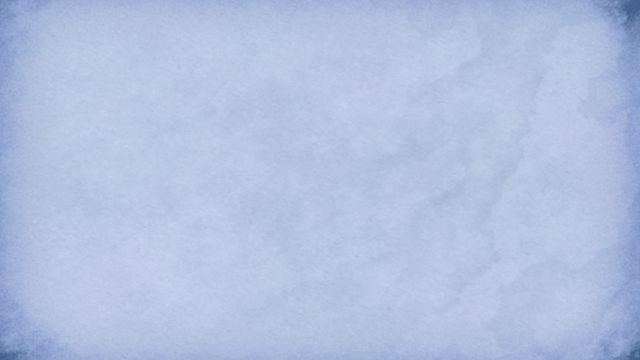
Write a Shadertoy shader that draws this texture.

```glsl
// Pale blue frosted paper with mottled clouds, diagonal folds, flecks and a grainy dark border.

const vec3 PALE_BLUE = vec3(0.752, 0.802, 0.908);
const vec3 DEEP_BLUE = vec3(0.310, 0.420, 0.600);
const vec3 LAVENDER_TINT = vec3(0.016, -0.005, 0.010);
const vec3 EDGE_TINT = vec3(-0.006, -0.004, 0.036);

// Random unit gradient for a lattice cell
vec2 hashGradient(vec2 cell) {
    vec3 q = fract(cell.xyx * vec3(0.1031, 0.1030, 0.0973));
    q += dot(q, q.yzx + 33.33);
    float angle = 6.2831853 * fract((q.x + q.y) * q.z);
    return vec2(cos(angle), sin(angle));
}

// Gradient noise, roughly -0.7 to 0.7
float gradientNoise(vec2 p) {
    vec2 cell = floor(p), f = fract(p);
    vec2 w = f * f * f * (f * (f * 6.0 - 15.0) + 10.0);
    float a = dot(hashGradient(cell), f);
    float b = dot(hashGradient(cell + vec2(1, 0)), f - vec2(1, 0));
    float c = dot(hashGradient(cell + vec2(0, 1)), f - vec2(0, 1));
    float d = dot(hashGradient(cell + vec2(1, 1)), f - vec2(1, 1));
    return mix(mix(a, b, w.x), mix(c, d, w.x), w.y);
}

float fbm(vec2 p, int octaves, float gain) {
    float sum = 0.0, amplitude = 1.0;
    for (int i = 0; i < octaves; i++) {
        sum += amplitude * gradientNoise(p);
        p = mat2(1.6, 1.2, -1.2, 1.6) * p + 17.3;
        amplitude *= gain;
    }
    return sum;
}

vec2 rotate(vec2 p, float angle) {
    float c = cos(angle), s = sin(angle);
    return vec2(c * p.x + s * p.y, c * p.y - s * p.x);
}

// One-sided creases along the given angle: crisp on one flank, soft on the other
float folds(vec2 p, float angle, float scale) {
    vec2 q = rotate(p, angle) * vec2(0.5, 1.0) * scale;
    q += 0.30 * vec2(fbm(p * 6.0, 4, 0.55), fbm(p * 6.0 + 40.0, 4, 0.55));
    float height = gradientNoise(q);
    return smoothstep(-0.02, 0.05, height) * (1.0 - smoothstep(0.05, 0.38, height));
}

// Sparse short marks where noise passes a threshold, gathered in patches
float flecks(vec2 p, float angle, vec2 scale, float threshold) {
    float mark = gradientNoise(rotate(p, angle) * scale);
    float patches = smoothstep(-0.25, 0.35, fbm(p * 7.0 + 61.0, 2, 0.5));
    return patches * smoothstep(threshold, threshold + 0.18, mark);
}

// Border darkness: strong at the sides, weaker above and below, deepest in corners
float vignette(vec2 p, vec2 size, float wobble) {
    vec2 inset = max(min(p, size - p) + wobble, 0.0);
    vec2 fade = exp(-inset / vec2(0.070, 0.055));
    return 0.42 * fade.x + 0.25 * fade.y + 0.55 * fade.x * fade.y;
}

void mainImage(out vec4 fragColor, in vec2 fragCoord) {
    vec2 size = vec2(iResolution.x / iResolution.y, 1.0);
    vec2 p = fragCoord / iResolution.y;

    // Broad clouds and mottling
    float clouds = fbm(p * 3.2 + 5.0, 5, 0.6);
    float mottling = fbm(rotate(p, 0.5) * vec2(11.0, 16.0), 4, 0.7);

    // Fine fibres and speckle
    float fibres = fbm(rotate(p, -0.35) * vec2(38.0, 75.0), 2, 0.7);
    float grain = fbm(p * 120.0, 2, 0.7);
    float darkFlecks = flecks(p, -0.35, vec2(45.0, 100.0), 0.22);
    float lightFlecks = flecks(p + 3.7, 0.6, vec2(50.0, 90.0), 0.25);

    // Darkness from 0 (pale) to 1 (corner blue)
    float border = vignette(p, size, 0.04 * clouds + 0.03 * mottling);
    vec2 fromCentre = (p - size * vec2(0.54, 0.52)) / vec2(0.55, 0.38);
    float depth = 0.018 + 0.060 * exp(-dot(fromCentre, fromCentre));
    depth += 0.075 * clouds + 0.050 * mottling;
    depth += 0.040 * fibres + (0.036 + 0.16 * border) * grain;
    depth += 0.050 * darkFlecks - 0.040 * lightFlecks;
    float foldSide = smoothstep(0.45, 0.80, p.x / size.x);
    depth += 0.075 * foldSide * folds(p, 0.85, 5.0);
    depth = clamp(depth + border, -0.06, 1.08);

    // Colour with lavender patches and a bluer border
    vec3 color = mix(PALE_BLUE, DEEP_BLUE, depth);
    color += LAVENDER_TINT * fbm(p * 2.5 + 31.0, 3, 0.5);
    color += EDGE_TINT * smoothstep(0.1, 0.4, depth) * (1.0 - smoothstep(0.5, 0.95, depth));
    fragColor = vec4(color, 1.0);
}
```
